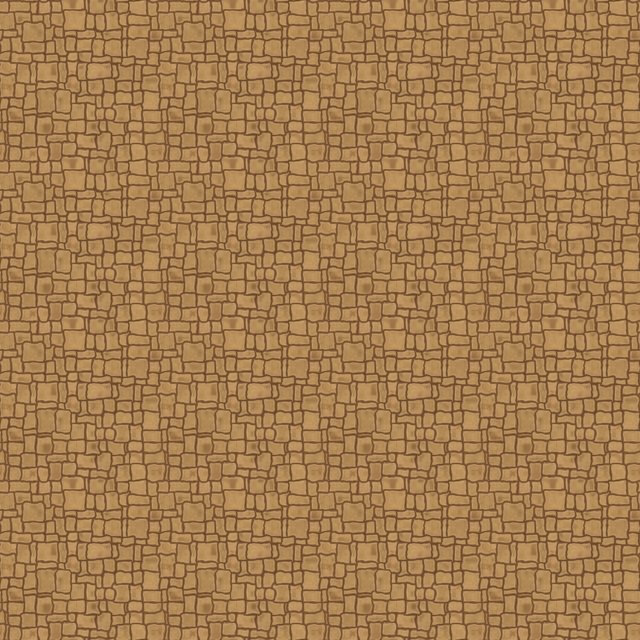
Reproduce this texture procedurally as a WebGL 2 fragment shader.

```glsl
#version 300 es
precision highp float;
precision highp int;
// Tan cobbles, a wrapping patch of irregular rounded blocks repeated 4 by 4.
// A pinwheel grid gives uneven rectangles; higher ranked stones swell over
// their neighbours, notching them. Edge distance shades grooves and rims.

uniform vec2 u_resolution;
out vec4 fragColor;

const float TILES = 4.0;           // patch repeats across and down
const float CELLS = 12.0;          // stones per patch side, must be even
const float JITTER = 0.80;         // unevenness of stone sizes
const float WARP = 0.16;           // waviness of stone outlines
const vec2 GROWTH = vec2(-0.02, 0.15);
const vec2 CORNER = vec2(0.10, 0.30);
const float GROOVE_WIDTH = 0.065;  // half widths, in cells
const float BEVEL_END = 0.125;
const float RIM_END = 0.23;
const int SAMPLES = 2;             // antialiasing grid side

const vec3 GROOVE = vec3(0.42, 0.28, 0.165);
const vec3 BEVEL = vec3(0.54, 0.39, 0.24);
const vec3 FACE = vec3(0.72, 0.56, 0.355);
const vec3 RIM = vec3(0.79, 0.65, 0.47);
const vec3 STAIN = vec3(0.53, 0.37, 0.21);

vec3 hash3(vec2 id, float salt) {
    uvec3 v = uvec3(vec3(id, salt)) * 1664525u + 1013904223u;
    v.x += v.y * v.z; v.y += v.z * v.x; v.z += v.x * v.y;
    v ^= v >> 16u;
    v.x += v.y * v.z; v.y += v.z * v.x; v.z += v.x * v.y;
    return vec3(v >> 16u) / 65535.0;
}

// Three channels of value noise that wrap with the patch.
vec3 noise3(vec2 p, float frequency, float salt) {
    p *= frequency;
    float period = CELLS * frequency;
    vec2 i = floor(p), f = fract(p);
    f = f * f * (3.0 - 2.0 * f);
    vec2 a = mod(i, period), b = mod(i + 1.0, period);
    return mix(mix(hash3(a, salt), hash3(vec2(b.x, a.y), salt), f.x),
               mix(hash3(vec2(a.x, b.y), salt), hash3(b, salt), f.x), f.y);
}

vec2 gridVertex(vec2 id) {
    return id + (hash3(mod(id, CELLS), 1.0).xy - 0.5) * JITTER;
}

float roundedBox(vec2 p, vec2 halfSize, float radius) {
    radius = min(radius, min(halfSize.x, halfSize.y));
    vec2 q = abs(p) - halfSize + radius;
    return length(max(q, 0.0)) + min(max(q.x, q.y), 0.0) - radius;
}

// Vertices alternately carry a horizontal or a vertical joint.
float stoneDistance(vec2 p, vec2 id, vec3 traits) {
    vec2 bl = gridVertex(id), br = gridVertex(id + vec2(1, 0));
    vec2 tl = gridVertex(id + vec2(0, 1)), tr = gridVertex(id + 1.0);
    bool isEven = mod(id.x + id.y, 2.0) < 0.5;
    vec2 low = isEven ? vec2(tl.x, bl.y) : vec2(bl.x, br.y);
    vec2 high = isEven ? vec2(br.x, tr.y) : vec2(tr.x, tl.y);
    vec2 halfSize = max(0.5 * (high - low) + mix(GROWTH.x, GROWTH.y, traits.x), 0.08);
    return roundedBox(p - 0.5 * (low + high), halfSize, mix(CORNER.x, CORNER.y, traits.y));
}

vec3 cobbles(vec2 p) {
    vec2 warped = p + WARP * (noise3(p, 2.0, 2.0).xy - 0.5)
                    + 0.4 * WARP * (noise3(p, 5.0, 3.0).xy - 0.5);
    // Find the highest ranked stone covering this point.
    float distances[9], ranks[9];
    float topRank = -1.0, edge = 0.0;
    vec2 topId = vec2(0.0);
    for (int k = 0; k < 9; k++) {
        vec2 id = floor(warped) + vec2(k % 3 - 1, k / 3 - 1);
        vec3 traits = hash3(mod(id, CELLS), 4.0);
        distances[k] = stoneDistance(warped, id, traits);
        ranks[k] = traits.z;
        if (distances[k] < 0.0 && traits.z > topRank) {
            topRank = traits.z;
            edge = -distances[k];
            topId = mod(id, CELLS);
        }
    }
    // Stones lying above cut into its outline.
    for (int k = 0; k < 9; k++)
        if (ranks[k] > topRank) edge = min(edge, max(distances[k], 0.0));

    vec3 tint = hash3(topId, 5.0);
    vec3 broad = noise3(p, 0.5, 6.0), mottle = noise3(p, 2.0, 7.0);
    vec3 grain = noise3(p, 7.0, 8.0);

    // Weathered face: stains, shaded borders and occasional cracks.
    vec3 face = FACE * (0.97 + 0.07 * tint.x) + 0.05 * (mottle.x - 0.5);
    float stain = smoothstep(0.45, 0.9, mottle.y) * mix(0.15, 0.75, tint.y * tint.y);
    float border = (1.0 - smoothstep(0.08, 0.35, edge)) * broad.x * 0.35;
    face = mix(face, STAIN, max(stain, border));
    float crack = 1.0 - smoothstep(0.0, 0.06, abs(mottle.z - 0.5));
    face = mix(face, STAIN, crack * 0.4 * step(0.65, tint.z));
    float rim = smoothstep(GROOVE_WIDTH, BEVEL_END, edge)
              * (1.0 - smoothstep(BEVEL_END, RIM_END, edge));
    face = mix(face, RIM, rim * (0.3 + 0.5 * grain.y));

    // Groove, bevel and face from the edge inwards.
    vec3 groove = GROOVE * (0.93 + 0.17 * broad.y);
    vec3 color = mix(groove, BEVEL, smoothstep(0.015, GROOVE_WIDTH, edge));
    color = mix(color, face, smoothstep(0.04, BEVEL_END, edge));
    return color * (0.965 + 0.07 * grain.x);
}

void main() {
    vec3 sum = vec3(0.0);
    for (int k = 0; k < SAMPLES * SAMPLES; k++) {
        vec2 shift = (vec2(k % SAMPLES, k / SAMPLES) + 0.5) / float(SAMPLES) - 0.5;
        vec2 uv = (gl_FragCoord.xy + shift) / u_resolution;
        sum += cobbles(fract(uv * TILES) * CELLS);
    }
    fragColor = vec4(sum / float(SAMPLES * SAMPLES), 1.0);
}
```
